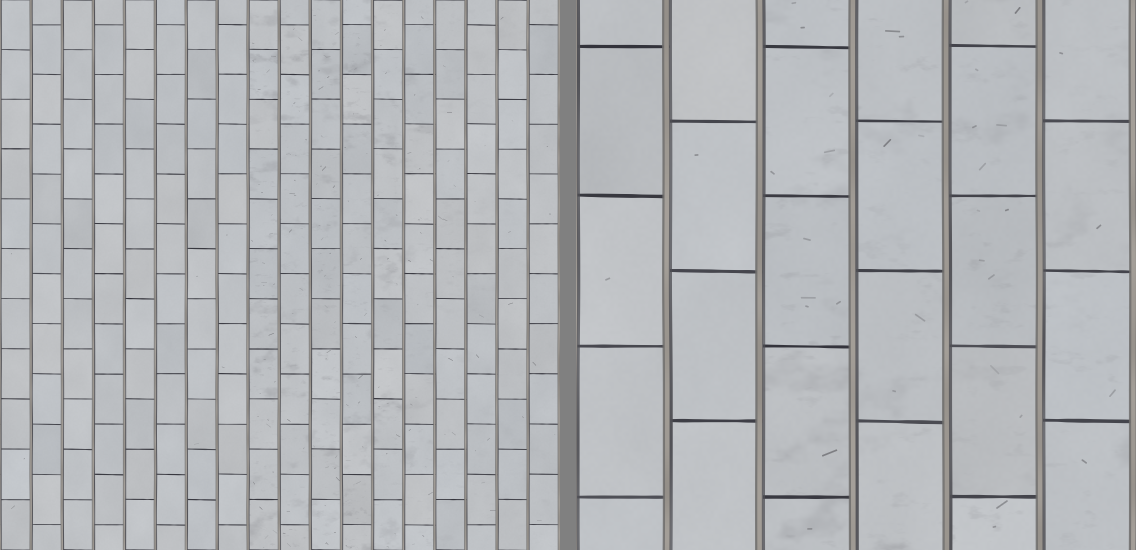
Left, the full canvas; right, a detail of the centre.
Give the GLSL for this texture, as a Shadertoy shader.

```glsl
// Pale grey wall tiles in staggered columns, with beige vertical joints, dark seams and scuffs
const vec2 GRID = vec2(18.0, 11.0);             // columns and rows on the canvas
const float TILE_HEIGHT = 1.604;                // tile height in column widths
const vec3 GLAZE = vec3(0.743, 0.755, 0.769);
const vec3 JOINT_BEIGE = vec3(0.615, 0.595, 0.57);
const vec3 JOINT_EDGE = vec3(0.43, 0.425, 0.42);
const vec3 JOINT_SHADOW = vec3(0.31, 0.31, 0.33);
const vec3 SEAM = vec3(0.20, 0.20, 0.23);
const vec3 GRIME = vec3(0.48, 0.48, 0.50);

float hash(vec2 p) {
    vec3 q = fract(vec3(p.xyx) * 0.1031);
    q += dot(q, q.yzx + 33.33);
    return fract((q.x + q.y) * q.z);
}

float noise(vec2 p) {
    vec2 i = floor(p), f = fract(p);
    f = f * f * (3.0 - 2.0 * f);
    return mix(mix(hash(i), hash(i + vec2(1, 0)), f.x),
               mix(hash(i + vec2(0, 1)), hash(i + vec2(1, 1)), f.x), f.y);
}

float fbm(vec2 p) {
    float sum = 0.0, amp = 0.5;
    for (int i = 0; i < 4; i++) {
        sum += amp * noise(p);
        p = p * 2.03 + 17.7;
        amp *= 0.5;
    }
    return sum;
}

// Share of a pixel covered by a line of the given half width
float lineCover(float d, float halfWidth, float px) {
    float h = 0.5 * px;
    return (clamp(d + h, -halfWidth, halfWidth) - clamp(d - h, -halfWidth, halfWidth)) / px;
}

float segmentDistance(vec2 p, vec2 a, vec2 b) {
    vec2 ab = b - a;
    return length(p - a - ab * clamp(dot(p - a, ab) / dot(ab, ab), 0.0, 1.0));
}

// Short random scratches inside one tile
float scratches(vec2 p, vec2 id, float wear, float px) {
    float mark = 0.0;
    for (int i = 0; i < 6; i++) {
        vec2 seed = id * 7.0 + float(i) * vec2(31.0, 57.0);
        float present = step(hash(seed), wear * 0.45);
        vec2 start = vec2(hash(seed + 1.3), hash(seed + 2.7)) * vec2(0.75, TILE_HEIGHT - 0.2) + 0.08;
        float angle = (hash(seed + 4.1) - 0.5) * 1.8;
        float len = mix(0.02, 0.17, pow(hash(seed + 5.9), 2.0));
        float d = segmentDistance(p, start, start + len * vec2(cos(angle), sin(angle)));
        mark = max(mark, present * lineCover(d, 0.009, px) * mix(0.2, 0.75, hash(seed + 8.2)));
    }
    return mark;
}

// Glazed face: tone per tile, soft clouds, smudges and scratches
vec3 tileFace(vec2 p, vec2 id, vec2 wall, float wear, float px) {
    float tone = (hash(id + 3.0) + hash(id + 41.0) - 1.0) * 0.026;
    float blue = (hash(id + 90.0) - 0.5) * 0.008;
    vec3 color = GLAZE + tone + vec3(-blue, 0.0, blue);
    color += (fbm(wall * vec2(1.3, 0.9) + id * 5.0) - 0.47) * 0.04;
    color += (noise(wall * 24.0) - 0.5) * 0.008;
    float smudge = smoothstep(0.54, 0.82, fbm(wall * vec2(1.6, 2.6) + 9.0));
    float streak = smoothstep(0.60, 0.80, fbm(wall * vec2(4.0, 9.0)));
    color = mix(color, GRIME, wear * (0.27 * smudge + 0.15 * streak));
    return mix(color, GRIME * 0.85, scratches(p, id, wear, px));
}

// Horizontal seam, thin and barely tilted on each tile
float seam(vec2 p, vec2 id, float px) {
    float tilt = (hash(id + 11.0) - 0.5) * 0.020 - 0.010;
    float shift = (hash(id + 23.0) - 0.5) * 0.014;
    float halfWidth = mix(0.013, 0.018, hash(id + 37.0)) * mix(0.8, 1.2, noise(p * 7.0 + id));
    return lineCover(p.y - shift - tilt * (p.x - 0.5), halfWidth, px) * mix(0.8, 1.0, hash(id + 61.0));
}

// Vertical joint: narrow beige strip between a dark edge and a darker shadow
vec3 addJoint(vec3 color, float x, vec2 wall, float px) {
    float column = floor(wall.x + 0.5);
    x += (noise(vec2(column * 9.0, wall.y * 0.8)) - 0.5) * 0.010;
    float wearTone = (noise(vec2(column * 5.0, wall.y * 2.0)) - 0.5) * 0.07;
    float shadow = mix(0.7, 1.0, noise(vec2(column * 3.0, wall.y)));
    color = mix(color, JOINT_BEIGE + wearTone, lineCover(x + 0.030, 0.034, px));
    color = mix(color, JOINT_EDGE, 0.85 * lineCover(x + 0.066, 0.012, px));
    return mix(color, JOINT_SHADOW, shadow * lineCover(x - 0.012, 0.017, px));
}

void mainImage(out vec4 fragColor, in vec2 fragCoord) {
    vec2 uv = fragCoord / iResolution.xy;
    vec2 cell = uv * GRID;
    float px = GRID.x / iResolution.x;

    // Slight unevenness of the wall: rows bow upward, left columns sit to the right
    cell.y -= 0.10 * uv.y * (1.0 - uv.y);
    cell.x -= 0.028 * (1.0 - smoothstep(0.2, 0.45, uv.x));
    float column = floor(cell.x);
    vec2 wall = vec2(cell.x, cell.y * TILE_HEIGHT);

    // Every other column drops by half a tile
    float y = cell.y + 0.5 * mod(column, 2.0);
    vec2 tileId = vec2(column, floor(y));
    vec2 seamId = vec2(column, floor(y + 0.5));
    vec2 tilePos = vec2(fract(cell.x), fract(y) * TILE_HEIGHT);
    vec2 seamPos = vec2(tilePos.x, (y - seamId.y) * TILE_HEIGHT);

    // Scuffing is strongest in the columns right of the middle
    float wear = 0.03 + 0.97 * step(8.0, column) * (1.0 - 0.75 * smoothstep(11.0, 15.0, column));
    wear *= mix(0.5, 1.0, hash(tileId + 77.0));

    vec3 color = tileFace(tilePos, tileId, wall, wear, px);
    color = mix(color, SEAM, seam(seamPos, seamId, px));
    color = addJoint(color, fract(cell.x + 0.5) - 0.5, wall, px);
    fragColor = vec4(color, 1.0);
}
```
